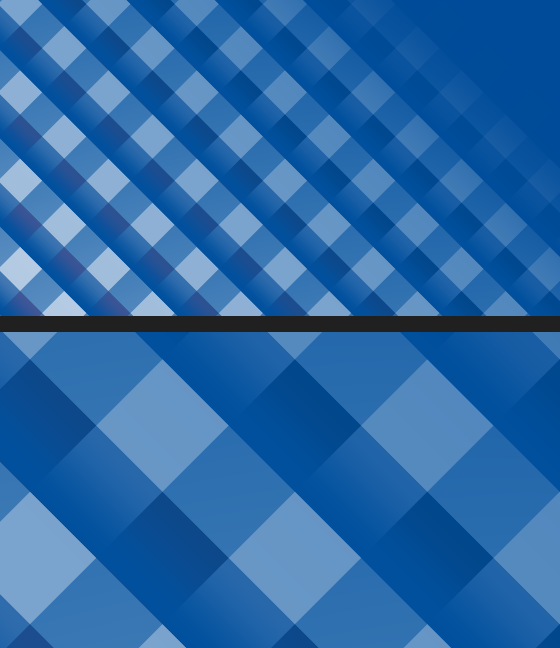
Top, the full canvas; bottom, a detail of the centre.
This background is drawn by a Shadertoy shader. Its source:

```glsl
// Smooth mask covering the first half of every unit interval
float halfBand(float t, float soft) {
    float fromCentre = abs(fract(t + 0.25) - 0.5);
    return smoothstep(-soft, soft, 0.25 - fromCentre);
}

void mainImage(out vec4 fragColor, in vec2 fragCoord) {
    vec2 p = fragCoord / iResolution.y;
    float period = 0.2794;
    float soft = 0.8 / (iResolution.y * period);

    // Diagonal axes: "rise" runs to the upper right, "run" to the lower right
    float rise = p.x + p.y - 1.0;
    float run = p.x - p.y + 1.0;
    float bandPos = (0.1205 - rise) / period;
    float stripePos = (run - 0.286) / period;
    float band = halfBand(bandPos, soft);
    float stripe = halfBand(stripePos, soft);

    // The whole weave thins out toward the upper right corner
    float strength = (0.55 - 0.3 * rise) * (1.0 - smoothstep(0.75, 1.45, rise));
    strength = clamp(strength, 0.0, 0.85);

    vec3 base = mix(vec3(0.0, 0.315, 0.62), vec3(0.0, 0.295, 0.60),
                    smoothstep(0.5, 1.4, rise));
    vec3 pale = vec3(0.89, 0.92, 0.96);
    vec3 shade = mix(vec3(0.0, 0.27, 0.53), vec3(0.25, 0.34, 0.59),
                     smoothstep(0.35, 0.8, strength));

    // Upper half of each band: pale squares alternating with mid tones
    float within = fract(bandPos);
    float across = fract(stripePos);
    float midTone = strength * (0.46 + 0.12 * (across - 0.75));
    float paleTone = strength * (1.04 - 0.14 * within);
    vec3 upper = mix(base, pale, mix(midTone, paleTone, stripe));

    // Lower half: shaded squares and mid tones dissolving into the ground
    float fade = 1.0 - smoothstep(0.5, 0.98, within);
    vec3 shaded = mix(base, shade, fade * min(1.0, strength * 2.2));
    vec3 dissolved = mix(base, vec3(0.55, 0.64, 0.79), fade * strength * 0.6);
    vec3 lower = mix(shaded, dissolved, stripe);

    fragColor = vec4(mix(lower, upper, band), 1.0);
}
```
